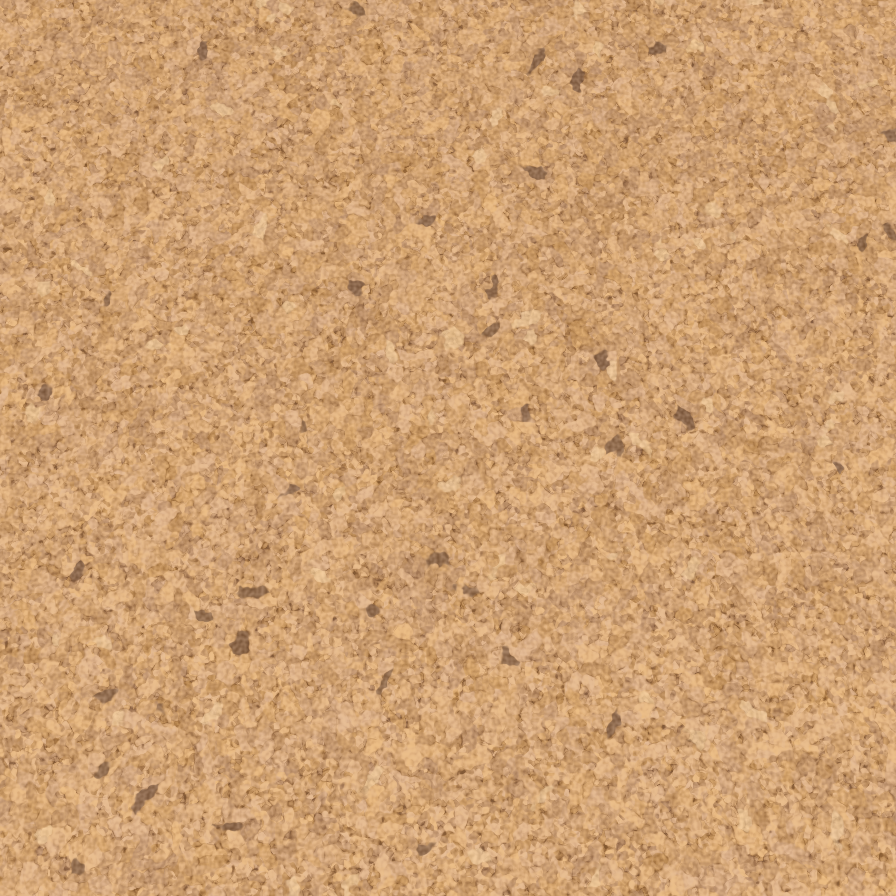
Give the GLSL for this texture, as a WebGL 2 fragment shader.

```glsl
#version 300 es
precision highp float;
precision highp int;
// Pressed cork sheet: slim chips and finer crumbs, both drawn as soft
// anisotropic Voronoi cells, with dark broken gaps and pits, rare bark and pale
// flecks and a gradient-noise grain. A tone value is mapped to a cork palette.

uniform vec2 u_resolution;
out vec4 fragColor;

const float PI = 3.14159;
const float CHIP_FREQ = 70.0;
const float CRUMB_FREQ = 165.0;
const vec3 BARK = vec3(0.48, 0.35, 0.26);
const vec3 PALE = vec3(0.93, 0.79, 0.61);

// Integer hash of a cell, three values in 0..1
vec3 hash3(ivec2 cell, int seed) {
    uvec3 v = uvec3(ivec3(cell, seed)) * 1664525u + 1013904223u;
    v.x += v.y * v.z; v.y += v.z * v.x; v.z += v.x * v.y;
    v ^= v >> 16u;
    v.x += v.y * v.z; v.y += v.z * v.x; v.z += v.x * v.y;
    return vec3(v >> 8u) / 16777216.0;
}

mat2 rotation(float angle) {
    float c = cos(angle), s = sin(angle);
    return mat2(c, -s, s, c);
}

float cornerSlope(ivec2 cell, vec2 offset, int seed) {
    float angle = 2.0 * PI * hash3(cell, seed).x;
    return dot(vec2(cos(angle), sin(angle)), offset);
}

// Gradient noise, roughly -0.7..0.7
float gradientNoise(vec2 p, int seed) {
    ivec2 cell = ivec2(floor(p));
    vec2 f = fract(p);
    vec2 u = f * f * f * (f * (f * 6.0 - 15.0) + 10.0);
    float a = cornerSlope(cell, f, seed);
    float b = cornerSlope(cell + ivec2(1, 0), f - vec2(1, 0), seed);
    float c = cornerSlope(cell + ivec2(0, 1), f - vec2(0, 1), seed);
    float d = cornerSlope(cell + ivec2(1, 1), f - vec2(1, 1), seed);
    return mix(mix(a, b, u.x), mix(c, d, u.x), u.y);
}

// Soft Voronoi of randomly turned, stretched grains. Returns tone, hue,
// crumbliness and fleck (1 bark, -1 pale); gap is 1 along the borders.
vec4 grains(vec2 p, float maxStretch, float sharpness, int seed, out float gap) {
    ivec2 base = ivec2(floor(p));
    vec4 sum = vec4(0.0);
    float total = 0.0, nearest = 9.0, second = 9.0;
    for (int j = -2; j <= 2; j++) {
        for (int i = -2; i <= 2; i++) {
            ivec2 cell = base + ivec2(i, j);
            vec3 place = hash3(cell, seed);
            vec3 look = hash3(cell, seed + 1);
            float stretch = mix(1.0, maxStretch, look.z);
            float kind = fract(look.z * 37.0);
            vec2 offset = rotation(place.z * PI) * (vec2(cell) + place.xy - p);
            float d = length(offset * vec2(1.0 / stretch, stretch));
            d -= 0.35 * fract(look.y * 23.0);
            float weight = exp(-sharpness * d);
            float fleck = step(kind, 0.007) - step(0.988, kind);
            sum += weight * vec4(look.xy, step(0.5, kind), fleck);
            total += weight;
            second = min(second, max(nearest, d));
            nearest = min(nearest, d);
        }
    }
    gap = 1.0 - smoothstep(0.0, 0.25, second - nearest);
    return sum / total;
}

// Palette ramp for a tone in 0..1, stops spaced by their share of the area
vec3 corkColor(float tone) {
    const vec3 shades[7] = vec3[7](
        vec3(0.50, 0.34, 0.20), vec3(0.63, 0.45, 0.29), vec3(0.72, 0.54, 0.36),
        vec3(0.77, 0.59, 0.415), vec3(0.82, 0.64, 0.45), vec3(0.86, 0.68, 0.50),
        vec3(0.92, 0.75, 0.56));
    const float stops[7] = float[7](0.0, 0.03, 0.11, 0.29, 0.55, 0.78, 1.0);
    vec3 color = shades[0];
    for (int i = 1; i < 7; i++) {
        float t = clamp((tone - stops[i - 1]) / (stops[i] - stops[i - 1]), 0.0, 1.0);
        color = mix(color, shades[i], t);
    }
    return color;
}

void main() {
    vec2 uv = gl_FragCoord.xy / u_resolution.y;
    // Grains shrink slightly towards the far, upper side
    vec2 p = (uv - 0.5) * (1.0 + 0.15 * (uv.y - 0.5));

    // Slightly ragged outlines
    vec2 ragged = vec2(gradientNoise(p * 150.0, 11), gradientNoise(p * 150.0, 12));
    vec2 q = p + 0.0028 * ragged;

    float chipGap, crumbGap;
    vec4 chip = grains(q * CHIP_FREQ, 1.9, 20.0, 21, chipGap);
    vec4 crumb = grains(q * CRUMB_FREQ, 1.6, 14.0, 31, crumbGap);
    float crumbly = smoothstep(0.2, 0.8, chip.z);

    // Layered tone, in units near one standard deviation
    float grain = gradientNoise(p * 230.0, 41);
    float patches = gradientNoise(p * 9.0, 42) + gradientNoise(p * 23.0, 43);
    float broken = smoothstep(-0.1, 0.3, gradientNoise(p * 95.0, 44));
    float pits = smoothstep(0.22, 0.5, gradientNoise(p * 150.0, 45));
    float tone = (chip.x - 0.5) * mix(1.9, 0.6, crumbly);
    tone += (crumb.x - 0.5) * mix(1.2, 2.5, crumbly);
    tone += 1.7 * grain + 0.15 * patches + 0.36;
    tone -= broken * (1.2 * chipGap + crumbGap * mix(0.3, 1.0, crumbly));
    tone -= pits * mix(0.4, 1.5, crumbly);
    tone = tone * mix(1.05, 0.88, uv.y) + mix(0.1, -0.16, uv.y);

    vec3 color = corkColor(1.0 / (1.0 + exp(-1.7 * tone)));
    float hue = mix(chip.y, crumb.y, 0.3 + 0.4 * crumbly) - 0.5;
    color += hue * vec3(0.025, 0.0, -0.08);
    color = mix(color, BARK + 0.15 * grain, 0.75 * max(chip.w, 0.0));
    color = mix(color, PALE + 0.08 * grain, 0.65 * max(-chip.w, 0.0));
    fragColor = vec4(clamp(color, 0.0, 1.0), 1.0);
}
```
